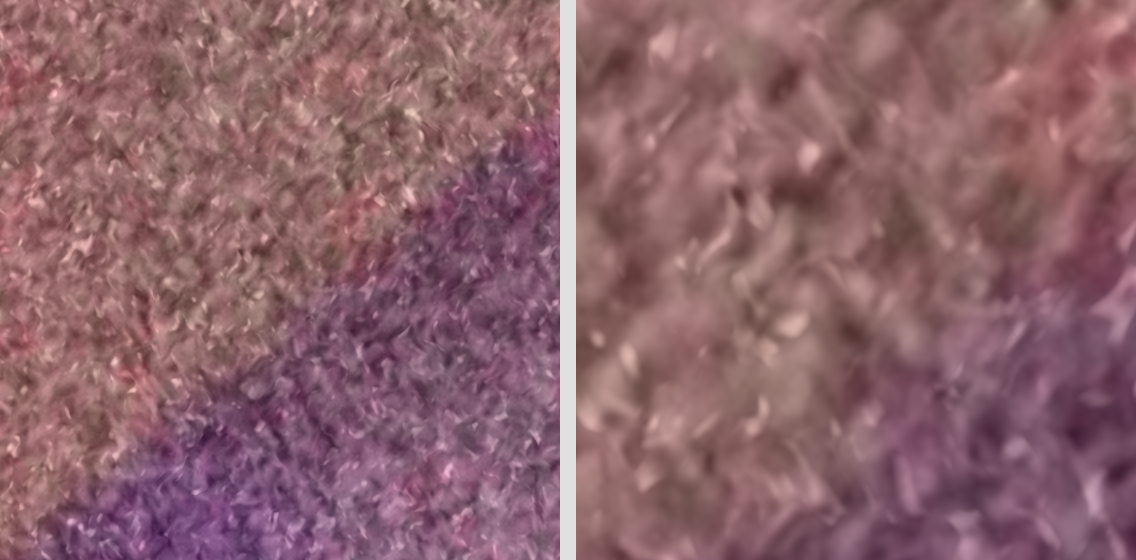
Left, the full canvas; right, a detail of the centre.
Write a Shadertoy shader that draws this texture.

```glsl
// Coarse mottled grain, rosy brown at the upper left and plum at the lower right.
// Broad warped noise sets the tints; stretched value noise in two leanings
// adds small dark blotches and soft pale flecks.

float hash(vec2 p) {
    vec3 q = fract(p.xyx * vec3(0.1031, 0.1030, 0.0973));
    q += dot(q, q.yzx + 33.33);
    return fract((q.x + q.y) * q.z);
}

float noise(vec2 p) {
    vec2 cell = floor(p), f = fract(p);
    f = f * f * (3.0 - 2.0 * f);
    return mix(mix(hash(cell), hash(cell + vec2(1, 0)), f.x),
               mix(hash(cell + vec2(0, 1)), hash(cell + vec2(1, 1)), f.x), f.y);
}

float fbm(vec2 p) {
    float sum = 0.0, amp = 0.5;
    for (int i = 0; i < 4; i++) {
        sum += amp * noise(p);
        p = mat2(0.8, 0.6, -0.6, 0.8) * p * 2.03 + 17.3;
        amp *= 0.5;
    }
    return sum / 0.9375;
}

// Noise stretched along a direction leaning from the vertical
float leaningNoise(vec2 p, float angle, float freq) {
    float c = cos(angle), s = sin(angle);
    p = mat2(c, -s, s, c) * p;
    return noise(p * freq * vec2(1.25, 0.75) + freq);
}

// Grain whose leaning changes from place to place
float grain(vec2 p, float freq) {
    float lean = smoothstep(0.35, 0.65, noise(p * 13.0 + 5.0));
    return mix(leaningNoise(p, 0.5, freq), leaningNoise(p, -0.6, freq), lean);
}

// Broad colour areas
vec3 tint(vec2 uv) {
    vec3 brown = mix(vec3(0.545, 0.390, 0.385), vec3(0.590, 0.405, 0.405),
                     smoothstep(0.4, 0.0, uv.x + 0.25 * (fbm(uv * 5.0) - 0.5)));
    brown += vec3(0.025, 0.035, 0.025) * exp(-10.0 * dot(uv - vec2(0.58, 0.86), uv - vec2(0.58, 0.86)));

    float depth = 0.85 * uv.x - uv.y + 0.02 + 0.16 * (fbm(uv * 6.0 + 3.0) - 0.5);
    vec3 plum = mix(vec3(0.435, 0.282, 0.375), vec3(0.515, 0.370, 0.465),
                    smoothstep(0.12, 0.62, depth));
    vec2 toViolet = (uv - vec2(0.36, 0.03)) * vec2(1.0, 1.2);
    plum += vec3(0.0, -0.015, 0.085) * exp(-18.0 * dot(toViolet, toViolet));

    vec3 col = mix(brown, plum, smoothstep(-0.07, 0.10, depth));
    // Scattered reddish patches
    float red = smoothstep(0.58, 0.80, fbm(uv * 8.0 + 31.0));
    return col + red * vec3(0.06, -0.012, 0.005);
}

void mainImage(out vec4 fragColor, in vec2 fragCoord) {
    vec2 uv = fragCoord / iResolution.xy;
    vec2 p = uv + 0.012 * (vec2(noise(uv * 38.0), noise(uv * 38.0 + 40.0)) - 0.5);

    float mottle = 0.50 * grain(p, 52.0) + 0.30 * grain(p + 3.7, 98.0)
                 + 0.20 * noise(p * 24.0 + 9.0) - 0.5;
    float fleck = smoothstep(0.58, 0.95, 0.65 * grain(p + 8.1, 60.0) + 0.35 * grain(p + 2.3, 110.0));
    float fine = noise(uv * 210.0) - 0.5;
    float patchiness = 0.75 + 0.6 * fbm(uv * 7.0 + 12.0);

    vec3 col = tint(uv);
    col += vec3(0.50, 0.47, 0.47) * mottle * patchiness;
    col += vec3(0.25, 0.24, 0.23) * fleck * patchiness;
    col += 0.035 * fine;

    // Faint blotchy colour drift
    col += 0.035 * (noise(uv * 30.0 + 70.0) - 0.5) * vec3(1.0, -0.6, 0.5);
    fragColor = vec4(clamp(col, 0.0, 1.0), 1.0);
}
```
